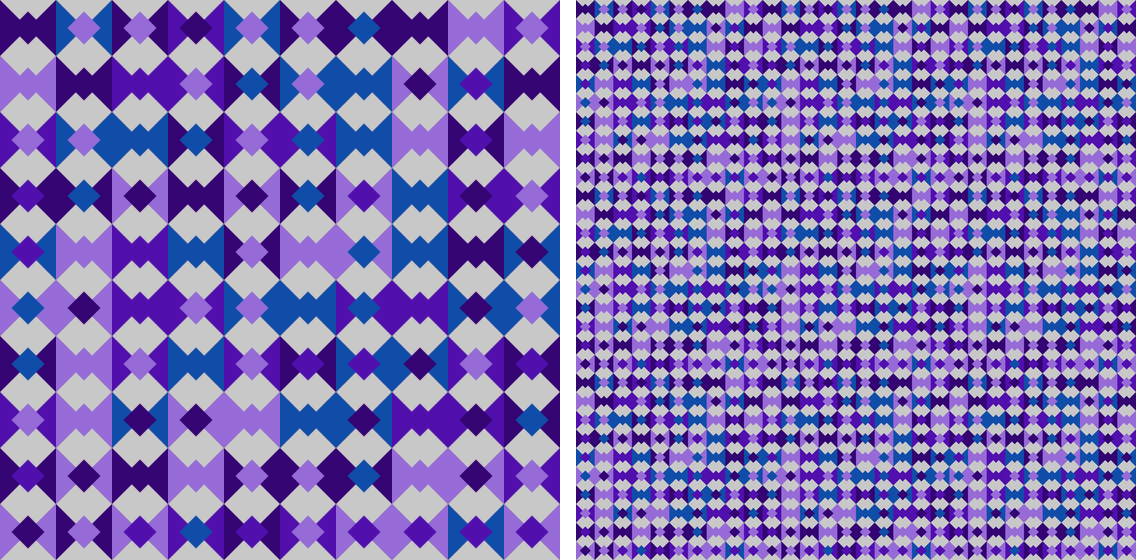
Left, the tile; right, the same tile 3 across and 3 down.
Write a WebGL 2 fragment shader that draws this pattern.

```glsl
#version 300 es
precision highp float;
// Ten by ten tiles: grey triangles meet from above and below over random violets and blue, a diamond at each centre.

uniform vec2 u_resolution;
out vec4 outColor;

const float REPEATS = 10.0;
const float DIAMOND_RADIUS = 0.295;   // half diagonal, in tiles
const float LINE_WIDTH = 0.008;       // hairline along the triangles, in tiles
const float LINE_STRENGTH = 0.5;
const float BACK_SEED = 3.0;
const float DIAMOND_SEED = 41.0;

const vec3 GREY   = vec3(0.784, 0.784, 0.784);
const vec3 LILAC  = vec3(0.592, 0.420, 0.843);
const vec3 INDIGO = vec3(0.200, 0.016, 0.447);
const vec3 VIOLET = vec3(0.318, 0.059, 0.682);
const vec3 BLUE   = vec3(0.063, 0.302, 0.663);

// Cumulative shares of lilac, indigo and violet; blue takes the rest
const vec3 SHARES = vec3(0.29, 0.56, 0.80);

float hash(vec2 p) {
    return fract(sin(dot(p, vec2(127.1, 311.7))) * 43758.5453);
}

// Random palette colour of a tile, wrapping at the canvas edges
vec3 tileColor(vec2 tile, float seed) {
    float pick = hash(mod(tile, REPEATS) + seed);
    if (pick < SHARES.x) return LILAC;
    if (pick < SHARES.y) return INDIGO;
    if (pick < SHARES.z) return VIOLET;
    return BLUE;
}

// Smooth coverage of the inside of a signed distance
float coverage(float dist, float pixel) {
    return clamp(0.5 - dist / pixel, 0.0, 1.0);
}

void main() {
    vec2 grid = gl_FragCoord.xy / u_resolution * REPEATS;
    float pixel = REPEATS / min(u_resolution.x, u_resolution.y);
    vec2 tile = floor(grid);
    vec2 p = fract(grid) - 0.5;
    vec2 a = abs(p);

    // Background, smoothed into the neighbour at the vertical borders
    vec2 neighbour = tile + vec2(p.x < 0.0 ? -1.0 : 1.0, 0.0);
    vec3 color = mix(tileColor(neighbour, BACK_SEED), tileColor(tile, BACK_SEED),
                     coverage(a.x - 0.5, pixel));

    // Grey triangles with a dark hairline on their slanted sides
    float triangles = (a.x - a.y) * inversesqrt(2.0);
    color = mix(color, GREY, coverage(triangles, pixel));
    float line = coverage(abs(triangles) - 0.5 * LINE_WIDTH, pixel);
    line *= min(1.0, LINE_WIDTH / pixel);
    color = mix(color, INDIGO, line * LINE_STRENGTH);

    // Central diamond
    float diamond = (a.x + a.y - DIAMOND_RADIUS) * inversesqrt(2.0);
    color = mix(color, tileColor(tile, DIAMOND_SEED), coverage(diamond, pixel));

    outColor = vec4(color, 1.0);
}
```
